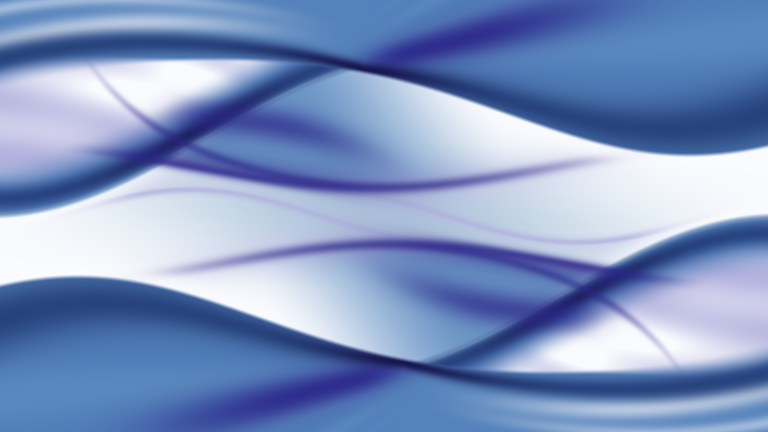
Write a WebGL 1 fragment shader that draws this background.

```glsl
precision highp float;
// Silky blue waves: two crests, diagonal ribbons and violet folds over white.
// Every layer is a soft profile around a cosine curve, painted twice with
// half-turn symmetry about the centre of the canvas.
uniform vec2 u_resolution;

const vec3 WHITE = vec3(0.98, 0.985, 0.995);
const vec3 MIST = vec3(0.64, 0.75, 0.84);
const vec3 SKY = vec3(0.36, 0.54, 0.75);
const vec3 STEEL = vec3(0.28, 0.45, 0.70);
const vec3 NAVY = vec3(0.13, 0.23, 0.46);
const vec3 INK = vec3(0.07, 0.05, 0.27);
const vec3 INDIGO = vec3(0.17, 0.15, 0.54);
const vec3 LAVENDER = vec3(0.70, 0.70, 0.87);
const vec2 KNOT = vec2(0.475, 0.15);  // where crest and ribbon cross
const float FOLD_WIDTH = 0.014;
const float THREAD_WIDTH = 0.011;

// Soft bell around zero
float band(float d, float width) {
  d /= width;
  return exp(-d * d);
}

float fadeOut(float a, float b, float x) {
  return 1.0 - smoothstep(a, b, x);
}

// Curve heights, measured downwards from the top
float crestLine(float x) {
  float t = 5.08 * (x - 0.28);
  float s = sin(t);
  return 0.255 - 0.111 * cos(t) - 0.028 * s * s;
}

float ribbonLine(float x) {
  return 0.324 + 0.185 * cos(5.48 * (x + 0.013));
}

float foldLine(float x) {
  return 0.389 + 0.046 * cos(6.89 * (x - 0.488));
}

float threadLine(float x) {
  return 0.498 - 0.060 * cos(9.28 * (x - 0.247));
}

// Blue haze above the fold, and the fine thread below it
vec3 paintVeil(vec3 col, vec2 p) {
  float d = foldLine(p.x) - p.y;
  float haze = smoothstep(-0.01, 0.03, d);
  haze *= fadeOut(0.40, 0.67, p.x - 0.3 * (p.y - 0.3));
  col = mix(col, SKY, 0.9 * haze);
  float t = p.y - threadLine(p.x);
  float reach = smoothstep(0.03, 0.2, p.x) * fadeOut(0.45, 0.62, p.x);
  float thread = band(t, t > 0.0 ? THREAD_WIDTH : 0.5 * THREAD_WIDTH);
  float trail = band(t, t > 0.0 ? 0.008 : 0.045);
  return mix(col, LAVENDER, reach * (0.6 * thread + 0.25 * trail));
}

// Diagonal ribbon with the pale pocket above it
vec3 paintRibbon(vec3 col, vec2 p) {
  float d = ribbonLine(p.x) - p.y;
  float reach = fadeOut(0.45, 0.52, p.x);
  float glow = band(min(d, 0.0), 0.025) * fadeOut(0.1, 0.3, p.x);
  col = mix(col, WHITE, 0.7 * glow);
  float light = band(length((p - vec2(0.22, 0.20)) / vec2(0.15, 0.075)), 1.0);
  float silk = 0.5 + 0.5 * sin(48.0 * (p.y - 0.75 * p.x) + 3.0 * sin(9.0 * p.x));
  vec3 pocket = mix(LAVENDER, WHITE, clamp(light + 0.35 * silk, 0.0, 1.0));
  vec3 body = mix(SKY, STEEL, band(d - 0.06, 0.05));
  body = mix(pocket, body, fadeOut(0.05, 0.15, d));
  float core = band(d - 0.047 + 0.03 * p.x, 0.026);
  vec3 shade = mix(NAVY, INK, band(p.x - 0.25, 0.10));
  body = mix(body, shade, 0.82 * core);
  body = mix(body, MIST, 0.35 * band(d - 0.012, 0.006));
  return mix(col, body, reach * smoothstep(0.0, 0.014, d));
}

// Violet folds sweeping inwards from the ribbon
vec3 paintFold(vec3 col, vec2 p) {
  float x = p.x - 0.26;
  float patchFade = smoothstep(0.17, 0.29, p.x) * fadeOut(0.36, 0.56, p.x);
  col = mix(col, INDIGO, 0.7 * patchFade * band(p.y - 0.273 - 1.64 * x * x, 0.04));
  float d = p.y - foldLine(p.x);
  float reach = smoothstep(0.07, 0.24, p.x) * fadeOut(0.52, 0.92, p.x);
  float under = mix(0.008, 0.07, smoothstep(0.3, 0.7, p.x));
  float spread = band(d, d > 0.0 ? under : 0.045);
  float strand = band(d + 0.055 * exp((0.234 - p.x) / 0.09), 0.012);
  col = mix(col, mix(INDIGO, LAVENDER, smoothstep(0.3, 0.65, p.x)), 0.5 * reach * spread);
  col = mix(col, INDIGO, 0.55 * reach * strand * fadeOut(0.4, 0.55, p.x));
  return mix(col, INDIGO, 0.7 * reach * band(d, FOLD_WIDTH));
}

// Large outer wave with its dark core, pale streaks and indigo beam
vec3 paintCrest(vec3 col, vec2 p) {
  float d = crestLine(p.x) - p.y;
  float x = p.x - KNOT.x;
  float right = smoothstep(-0.02, 0.15, x);
  col = mix(col, WHITE, 0.75 * band(min(d, 0.0), 0.03) * smoothstep(0.5, 0.8, p.x));
  float fan = sin(14.0 * (p.y - KNOT.y) / max(x + 0.06, 0.06));
  vec3 body = mix(SKY, STEEL, 0.35 + 0.25 * fan * right);
  float streak = 0.65 * band(d - 0.115 + 0.10 * p.x, 0.024);
  streak += 0.45 * band(d - 0.19 + 0.20 * p.x, 0.016);
  body = mix(body, WHITE, streak * fadeOut(0.15, 0.47, p.x));
  float beam = band(p.y - KNOT.y + 0.46 * x, 0.035 + 0.09 * max(x, 0.0));
  beam *= smoothstep(-0.06, 0.06, x) * fadeOut(0.12, 0.45, x);
  body = mix(body, INDIGO, 0.92 * beam);
  float width = 0.014 + (x > 0.0 ? 0.13 * x : -0.045 * x);
  float core = band(d - 0.014 - 0.13 * abs(x), width);
  body = mix(body, mix(NAVY, INK, band(x, 0.11)), 0.88 * core);
  float softness = 0.013 + 0.05 * fadeOut(0.0, 0.25, p.x);
  return mix(col, body, smoothstep(0.0, softness, d));
}

void main() {
  vec2 p = gl_FragCoord.xy / u_resolution;
  p.y = 1.0 - p.y;
  vec2 r = 1.0 - p;  // half-turn twin
  vec2 c = p - 0.5;
  float mist = band(length(vec2(c.x / 0.32, (c.y - 0.2 * c.x) / 0.14)), 1.0);
  vec3 col = mix(WHITE, MIST, 0.9 * mist);
  col = paintVeil(paintVeil(col, p), r);
  col = paintRibbon(paintRibbon(col, p), r);
  col = paintFold(paintFold(col, p), r);
  col = paintCrest(paintCrest(col, p), r);
  gl_FragColor = vec4(col, 1.0);
}
```
